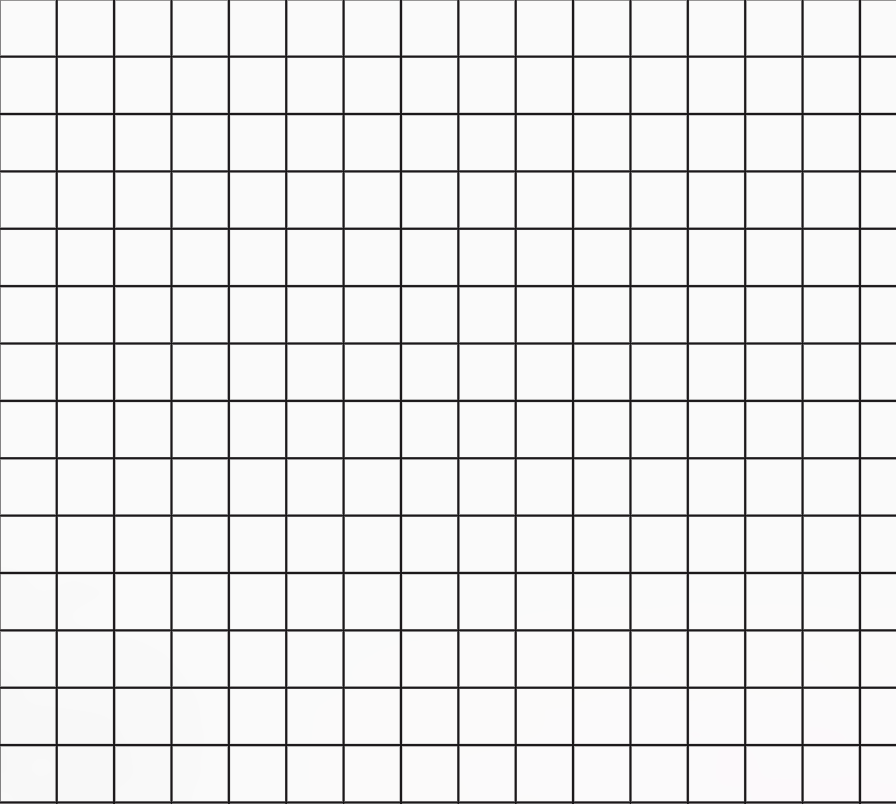
Reproduce this pattern procedurally as a WebGL 2 fragment shader.

```glsl
#version 300 es
precision highp float;

uniform vec2 u_resolution;
out vec4 outColor;

// Lengths are fractions of the canvas width
const float CELL_SIZE = 0.06403;
const float LINE_WIDTH = 0.00260;
const vec2 GRID_OFFSET = vec2(-0.0007, -0.0008);
const float EDGE_SOFTNESS = 1.15;

const vec3 PAPER_COLOR = vec3(0.982, 0.982, 0.982);
const vec3 INK_COLOR = vec3(0.105, 0.095, 0.102);
const vec3 GREY_TINT = vec3(-0.012, -0.012, -0.012);
const vec3 PINK_TINT = vec3(0.006, -0.005, 0.001);
const float STAIN_SCALE = 22.0;

float hash(vec2 p) {
    vec3 q = fract(vec3(p.xyx) * 0.1031);
    q += dot(q, q.yzx + 33.33);
    return fract((q.x + q.y) * q.z);
}

float valueNoise(vec2 p) {
    vec2 cell = floor(p);
    vec2 f = fract(p);
    f = f * f * (3.0 - 2.0 * f);
    float low = mix(hash(cell), hash(cell + vec2(1.0, 0.0)), f.x);
    float high = mix(hash(cell + vec2(0.0, 1.0)), hash(cell + vec2(1.0)), f.x);
    return mix(low, high, f.y);
}

// Faint grey cast at lower left, faint pink cast along the bottom right
vec3 paper(vec2 uv) {
    float mottle = 0.5 + 0.5 * valueNoise(uv * STAIN_SCALE);
    float grey = 1.0 - smoothstep(0.05, 0.45, length(uv * vec2(1.2, 1.0)));
    float pink = smoothstep(0.2, 0.9, uv.x) * (1.0 - smoothstep(0.0, 0.3, uv.y));
    return PAPER_COLOR + mottle * (GREY_TINT * grey + PINK_TINT * pink);
}

// Ink coverage of the vertical and horizontal rules
vec2 gridCoverage(vec2 p, float pixel) {
    vec2 toLine = abs(fract((p - GRID_OFFSET) / CELL_SIZE + 0.5) - 0.5) * CELL_SIZE;
    return clamp((0.5 * LINE_WIDTH - toLine) / (pixel * EDGE_SOFTNESS) + 0.5, 0.0, 1.0);
}

void main() {
    vec2 uv = gl_FragCoord.xy / u_resolution;

    // Rows are measured down from the top edge
    vec2 fromTopLeft = vec2(gl_FragCoord.x, u_resolution.y - gl_FragCoord.y) / u_resolution.x;
    vec2 rules = gridCoverage(fromTopLeft, 1.0 / u_resolution.x);
    float ink = max(rules.x, rules.y);

    outColor = vec4(mix(paper(uv), INK_COLOR, ink), 1.0);
}
```
